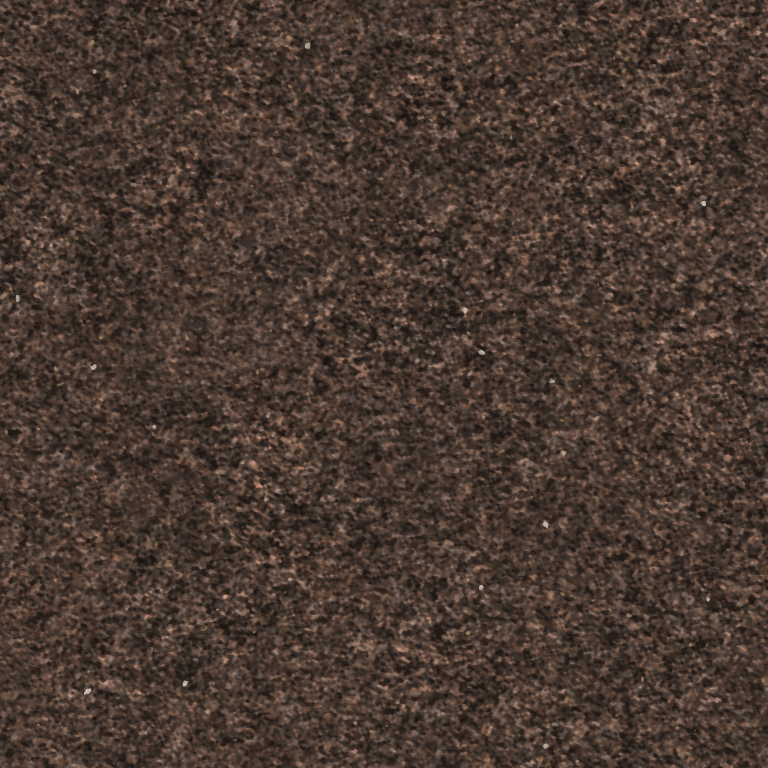
This texture is drawn by a Shadertoy shader. Its source:

```glsl
// Dark brown crumbly soil with rusty grains, small pits and a few pale grit specks.

vec3 hash3(vec2 p) {
    vec3 q = fract(p.xyx * vec3(0.1031, 0.1030, 0.0973));
    q += dot(q, q.yxz + 33.33);
    return fract((q.xxy + q.yzz) * q.zyx);
}

mat2 rotation(float angle) {
    float c = cos(angle), s = sin(angle);
    return mat2(c, s, -s, c);
}

// Value noise, scaled to zero mean and roughly unit deviation.
float noise(vec2 p) {
    vec2 cell = floor(p), f = fract(p);
    f = f * f * (3.0 - 2.0 * f);
    float low = mix(hash3(cell).x, hash3(cell + vec2(1, 0)).x, f.x);
    float high = mix(hash3(cell + vec2(0, 1)).x, hash3(cell + 1.0).x, f.x);
    return (mix(low, high, f.y) - 0.5) * 4.67;
}

// Softly bounded crumbs: x is brightness, y is rustiness, both centred.
vec2 crumbs(vec2 p) {
    vec2 cell = floor(p), total = vec2(0);
    float weights = 0.0;
    for (int y = -1; y <= 1; y++)
    for (int x = -1; x <= 1; x++) {
        vec2 id = cell + vec2(x, y);
        vec3 h = hash3(id + 71.0);
        vec2 d = p - id - hash3(id + 19.0).xy;
        float w = exp(-14.0 * dot(d, d));
        total += w * (h.xy - 0.5);
        weights += w;
    }
    return total / weights * 4.0;
}

// Scattered elliptical specks: x is coverage, y is a random shade.
vec2 specks(vec2 uv, float count, float chance, float radius) {
    vec2 p = uv * count, cell = floor(p);
    vec3 h = hash3(cell + count), shape = hash3(cell + 2.0 * count);
    vec2 d = (p - cell - 0.25 - 0.5 * h.xy) / count;
    d = rotation(6.28 * shape.x) * d;
    d.y *= 1.1 + 0.5 * shape.y;
    float size = radius * (0.6 + 0.5 * shape.z);
    float edge = length(d) - size * (1.0 + 0.15 * noise(uv * 400.0));
    float cover = 1.0 - smoothstep(-0.0011, 0.0011, edge);
    return vec2(cover * step(h.z, chance), shape.y);
}

void mainImage(out vec4 fragColor, in vec2 fragCoord) {
    vec2 uv = fragCoord / iResolution.y;

    // Bend the ground a little, and stretch its grain sideways.
    vec2 bent = uv + 0.0008 * vec2(noise(uv * 70.0), noise(uv * 70.0 + 90.0));
    vec2 ground = bent * vec2(0.8, 1.15);

    // Layer the clods, crumbs and dust.
    vec2 crumb = crumbs(rotation(0.12) * ground * 165.0);
    float clods = noise(rotation(-0.2) * ground * 88.0 + 7.0);
    float patches = noise(rotation(0.2) * ground * 36.0 + 31.0);
    float broad = noise(rotation(0.7) * uv * 7.0 + 53.0);
    float dust = noise(rotation(0.5) * uv * vec2(220.0, 260.0) + 11.0);
    float tone = 0.55 * crumb.x + 0.38 * clods + 0.14 * patches + 0.07 * broad + 0.62 * dust;
    tone *= 1.0 + 0.08 * noise(uv * 9.0 + 17.0);

    // Deepen the pits between crumbs.
    tone -= 0.25 * (1.0 - smoothstep(-1.8, -0.7, tone));
    vec3 color = vec3(0.28, 0.22, 0.188) * exp(0.31 * tone - 0.01);

    // Vary from dull brown to rust, least in the pits.
    float rust = 0.6 * crumb.y + 0.14 * noise(uv * 14.0 + 41.0) + 0.3 * noise(uv * 150.0 + 5.0);
    rust *= 0.5 + 0.5 * smoothstep(-1.2, 0.6, tone);
    color *= 1.0 + vec3(0.035, -0.012, -0.05) * clamp(rust, -1.0, 2.2);

    // Straw-coloured flecks, then bright grit.
    vec2 straw = specks(bent, 47.0, 0.10, 0.0030);
    vec3 strawColor = mix(vec3(0.46, 0.33, 0.21), vec3(0.62, 0.53, 0.41), straw.y);
    color = mix(color, strawColor * (1.0 + 0.12 * dust), 0.75 * straw.x);
    vec2 grit = specks(uv + 0.03, 10.0, 0.20, 0.0045);
    vec3 gritColor = mix(vec3(0.68, 0.62, 0.54), vec3(0.82, 0.80, 0.78), grit.y);
    color = mix(color, gritColor * (1.0 + 0.05 * dust), 0.9 * grit.x);

    fragColor = vec4(color, 1.0);
}
```
